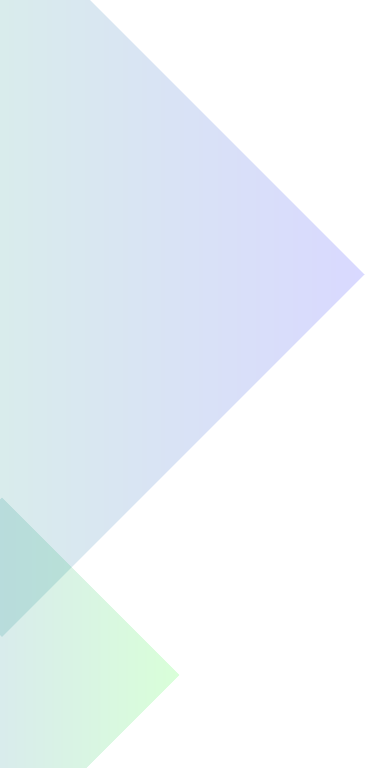
A WebGL 2 fragment shader for this background:

```glsl
#version 300 es
precision highp float;

uniform vec2 u_resolution;
out vec4 fragColor;

// Lengths are in canvas widths
#define BIG_CENTER vec2(0.0052, 1.2852)
#define BIG_RADIUS 0.944
#define SMALL_CENTER vec2(0.0052, 0.2422)
#define SMALL_RADIUS 0.4622
#define OPACITY 0.15
#define GREEN vec3(0.0, 1.0, 0.0)
#define BLUE vec3(0.0, 0.0, 1.0)

// Signed distance to a square standing on its corner
float diamondDistance(vec2 p, float radius) {
    return (abs(p.x) + abs(p.y) - radius) * inversesqrt(2.0);
}

// Lays a translucent diamond, tinted from left to right, over the base
vec3 layDiamond(vec3 base, vec2 p, float radius, vec3 leftTint, vec3 rightTint) {
    float halfPixel = 0.5 / u_resolution.x;
    float coverage = 1.0 - smoothstep(-halfPixel, halfPixel, diamondDistance(p, radius));
    float across = clamp(0.5 + 0.5 * p.x / radius, 0.0, 1.0);
    return mix(base, mix(leftTint, rightTint, across), OPACITY * coverage);
}

void main() {
    vec2 p = gl_FragCoord.xy / u_resolution.x;
    vec3 color = vec3(1.0);
    color = layDiamond(color, p - BIG_CENTER, BIG_RADIUS, GREEN, BLUE);
    color = layDiamond(color, p - SMALL_CENTER, SMALL_RADIUS, BLUE, GREEN);
    fragColor = vec4(color, 1.0);
}
```
